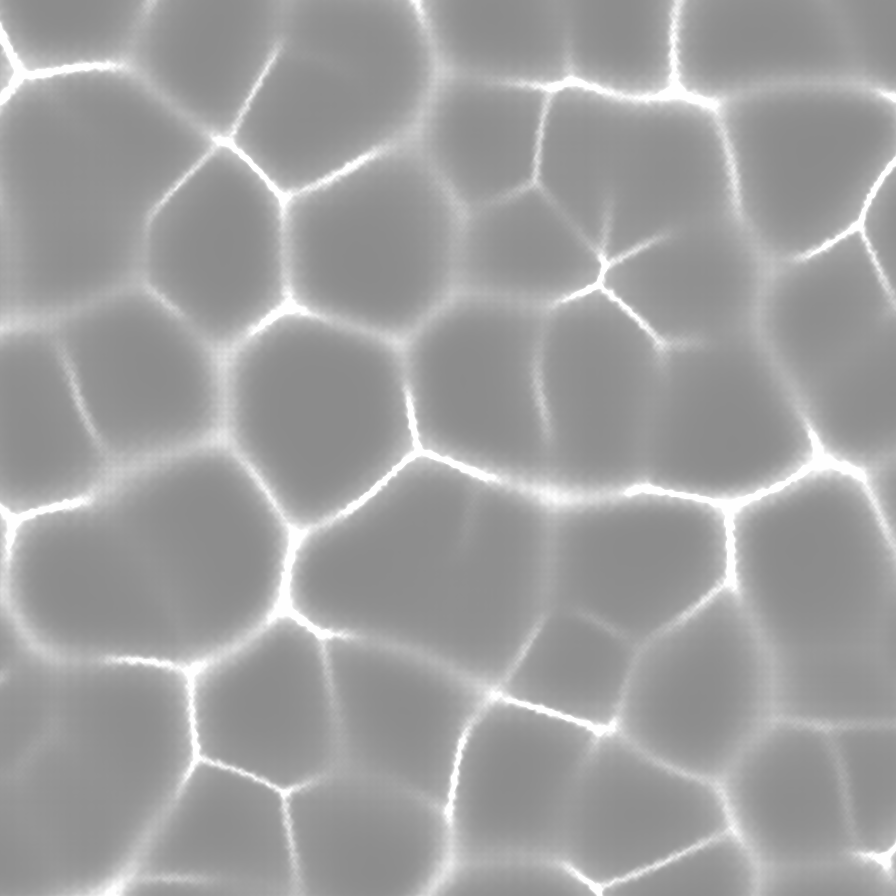
Reproduce this texture procedurally as a WebGL 1 fragment shader.

```glsl
precision highp float;
// Grey water caustics: dark rounded cells ringed by light that gathers in lines and knots.
// Scattered sites get soft weights; the spread (covariance) of the sites seen from a point
// is large only between cells, so a broad and a sharp spread give the glow and the filaments.

uniform vec2 u_resolution;

const float CELLS = 6.6;          // cells across the canvas
const float JITTER = 0.92;        // irregularity of the sites
const float BEND = 0.10;          // curvature of the filaments
const float FRAY = 0.010;         // fine raggedness of the filaments
const float BASE_GREY = 0.545;    // cell floor
const float GLOW_FOCUS = 5.5;     // higher is narrower
const float GLOW_GAIN = 0.31;
const float SOFT_FOCUS = 13.0;    // filaments that are out of focus
const float SHARP_FOCUS = 46.0;   // filaments that are in focus
const float SOFT_GAIN = 0.10;
const float SHARP_GAIN = 2.2;
const float KNOT_GAIN = 11.0;
const float STRIA_COUNT = 95.0;   // fine plaid lines across the canvas
const float STRIA_DEPTH = 0.06;
const float GRAIN_SCALE = 800.0;  // speckle in the bright parts
const float GRAIN_DEPTH = 0.16;

vec2 hash2(vec2 cell) {
  vec2 h = vec2(dot(cell, vec2(127.1, 311.7)), dot(cell, vec2(269.5, 183.3)));
  return fract(sin(h) * 43758.55);
}

// Smooth, non-repeating waves in about -1..1.
float waves(vec2 p) {
  return (sin(p.x + 1.7 * sin(0.63 * p.y + 0.8))
        + sin(1.13 * p.y - 0.7 * p.x + 1.3 * sin(0.81 * p.x))
        + 0.6 * sin(1.7 * p.x + 1.4 * p.y + 2.1)) / 2.6;
}

// Covariance of the nearby sites, weighted by closeness: x = trace, y = determinant.
vec2 siteSpread(vec2 p, float focus) {
  vec2 home = floor(p);
  float total = 0.0;
  vec2 mean = vec2(0.0);
  vec3 square = vec3(0.0);
  for (int j = -2; j <= 2; j++) {
    for (int i = -2; i <= 2; i++) {
      vec2 cell = home + vec2(float(i), float(j));
      vec2 site = cell + 0.5 + JITTER * (hash2(cell) - 0.5) - p;
      site.x += 0.5 * mod(cell.y, 2.0) - 0.25;  // staggered rows
      float weight = exp(-focus * dot(site, site));
      total += weight;
      mean += weight * site;
      square += weight * vec3(site * site, site.x * site.y);
    }
  }
  total = max(total, 1e-36);
  mean /= total;
  vec3 cov = square / total - vec3(mean * mean, mean.x * mean.y);
  return max(vec2(cov.x + cov.y, cov.x * cov.y - cov.z * cov.z), 0.0);
}

// Thin uneven stripes along one axis.
float stripes(float t) {
  float a = 6.2832 * STRIA_COUNT * t;
  return 0.5 * (sin(a + 2.6 * sin(0.173 * a)) + sin(0.417 * a + 2.0 * sin(0.11 * a)));
}

void main() {
  vec2 uv = gl_FragCoord.xy / min(u_resolution.x, u_resolution.y);
  vec2 p = uv * CELLS + 3.0;

  // Bend the cells gently, then fray their borders.
  vec2 bent = p + BEND * vec2(waves(2.3 * p.yx + 4.0), waves(2.3 * p + 9.0));
  bent += FRAY * vec2(waves(61.0 * p), waves(53.0 * p.yx + 5.0));

  // Focus drifts over the canvas, so lines brighten, blur and fade out.
  float strength = smoothstep(-0.25, 0.8, waves(2.5 * p + 1.0));

  vec2 glow = siteSpread(bent, GLOW_FOCUS);
  vec2 line = siteSpread(bent, mix(SOFT_FOCUS, SHARP_FOCUS, strength));

  float plaid = 1.0 + STRIA_DEPTH * (stripes(uv.x) + stripes(uv.y + 0.37));
  float grain = 1.0 + GRAIN_DEPTH * waves(GRAIN_SCALE * uv);
  float light = GLOW_GAIN * (glow.x + 2.0 * glow.y) * plaid;
  light += mix(SOFT_GAIN, SHARP_GAIN, strength) * line.x * plaid * grain;
  light += KNOT_GAIN * strength * line.y * grain;

  gl_FragColor = vec4(vec3(min(BASE_GREY + light, 0.995)), 1.0);
}
```
